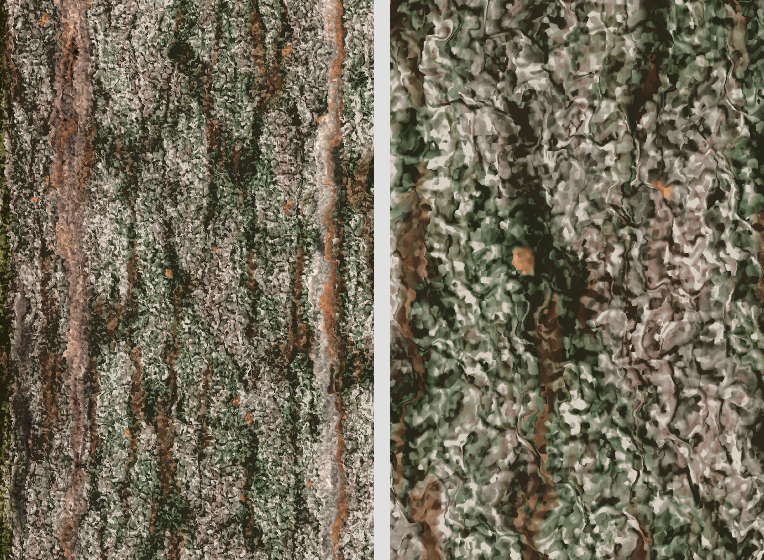
Left, the full canvas; right, a detail of the centre.
Give the GLSL for this texture, as a Shadertoy shader.

```glsl
// Old tree bark: mossy cracked plates, dark furrows and two bare fibrous strips.
#define PLATE_SCALE vec2(9.0, 1.7)
#define SPLIT_SCALE vec2(21.0, 5.0)
#define BLOCK_SCALE vec2(46.0, 31.0)
#define GRAIN_SCALE vec2(128.0, 112.0)
#define FIBRE_SCALE vec2(100.0, 11.0)
#define FURROW_WIDTH 0.20
#define FURROW_DEPTH 0.36
#define GRAIN_CONTRAST 0.42
#define RELIEF_LIGHT 0.38
#define MOSS_AMOUNT 0.85
#define BRIGHTNESS 0.545

const vec3 DARK = vec3(0.17, 0.15, 0.11);
const vec3 SHADE = vec3(0.29, 0.29, 0.22);
const vec3 GREY = vec3(0.47, 0.45, 0.39);
const vec3 PALE = vec3(0.61, 0.58, 0.53);
const vec3 LIGHT = vec3(0.84, 0.82, 0.78);
const vec3 RUST = vec3(0.52, 0.34, 0.22);
const vec3 WOOD = vec3(0.56, 0.45, 0.39);

float ramp(float a, float b, float x) { return smoothstep(a, b, x); }

float hash(vec2 p) {
  vec3 q = fract(p.xyx * 0.1031);
  q += dot(q, q.yzx + 33.33);
  return fract((q.x + q.y) * q.z);
}

// Cellular noise: blended value, border distance, cell id, centre distance
vec4 cells(vec2 p) {
  float near = 9.0, second = 9.0, id = 0.0, sum = 0.0, weight = 0.0;
  for (int j = -1; j <= 1; j++)
  for (int i = -1; i <= 1; i++) {
    vec2 cell = floor(p) + vec2(i, j);
    vec2 centre = cell + 0.1 + 0.8 * vec2(hash(cell), hash(cell + 57.3));
    float value = hash(cell + 121.7), d = distance(p, centre);
    float w = exp(-12.0 * d * d);
    sum += w * value;
    weight += w;
    if (d < near) { second = near; near = d; id = value; }
    else second = min(second, d);
  }
  return vec4(sum / weight, second - near, id, near);
}

// Sideways sway from layered sines
float sway(float y) {
  return 0.5 * sin(y * 5.0 + 1.0) + 0.3 * sin(y * 13.0) + 0.2 * sin(y * 31.0 + 2.0);
}

// Soft band: 1 inside, 0 outside
float band(float x, float halfWidth, float soft) {
  return 1.0 - ramp(halfWidth - soft, halfWidth + soft, abs(x));
}

// Surface height from ridges, cracked blocks and grains
float height(vec2 p) {
  return 0.35 * ramp(0.0, 0.3, cells(p * BLOCK_SCALE).y)
    + 0.5 * cells(p * GRAIN_SCALE).x + 0.4 * ramp(0.0, 0.4, cells(p * SPLIT_SCALE).y);
}

vec3 barkColour(float t) {
  vec3 c = mix(DARK, SHADE, ramp(0.10, 0.30, t));
  c = mix(c, GREY, ramp(0.27, 0.47, t));
  c = mix(c, PALE, ramp(0.44, 0.64, t));
  return mix(c, LIGHT, ramp(0.62, 0.90, t));
}

void mainImage(out vec4 fragColor, in vec2 fragCoord) {
  vec2 p = fragCoord / iResolution.x;
  float jag = cells(p * vec2(38.0, 30.0)).x - 0.5;
  float fine = cells(p * vec2(215.0, 185.0)).x - 0.5;
  vec2 w = p + vec2(0.014 * sway(p.y + 0.6 * p.x) + 0.016 * jag + 0.006 * fine, 0.02 * jag);

  // Noise layers
  float patches = cells(w * vec2(8.0, 3.5) + 4.0).x;
  float lumps = cells(w * vec2(27.0, 10.0) + 17.0).x - 0.5;
  float tufts = cells(w * vec2(19.0, 11.0) + 41.0).x;
  float grain = cells(w * GRAIN_SCALE).x - 0.5;
  float fibre = cells(w * FIBRE_SCALE + 31.0).x - 0.5;
  float crack = 1.0 - ramp(0.0, 0.2, cells(w * BLOCK_SCALE).y);
  float lit = height(w) - height(w + vec2(0.003, 0.004));

  // Swelling furrows, thin splits and slanted lens-shaped slits
  float swell = FURROW_WIDTH * mix(0.2, 1.5, ramp(0.2, 0.75, patches));
  float furrow = 1.0 - ramp(0.25 * swell, swell, cells(w * PLATE_SCALE).y);
  float split = band(cells(w * SPLIT_SCALE).y, 0.09, 0.08) * ramp(0.4, 0.6, tufts);
  vec4 lens = cells(vec2(w.x + 0.22 * w.y, w.y) * vec2(15.0, 4.5) + 63.0);
  float slit = ramp(0.72, 0.76, lens.z) * band(lens.w, 0.17, 0.07);

  // Bark tone: rough centre, dim left side, streaked right side
  float left = 1.0 - ramp(0.03, 0.17, p.x), right = ramp(0.91, 0.96, p.x);
  float tone = BRIGHTNESS + GRAIN_CONTRAST * grain + 0.32 * fine + 0.2 * lumps
    + RELIEF_LIGHT * lit - 0.15 * crack + 0.3 * (0.4 + left + right) * fibre;
  tone += 0.06 * right - 0.11 * left + 0.07 * band(p.x - 0.31, 0.06, 0.05);
  tone += 0.10 * band(p.x - 0.845, 0.025, 0.025) * ramp(1.2, 0.7, p.y);
  tone -= max(FURROW_DEPTH * max(furrow, slit * (1.0 - right)), 0.2 * split);
  vec3 colour = barkColour(tone);

  // Ragged moss tufts, warm dry bark, olive left edge
  float moss = MOSS_AMOUNT * ramp(0.35, 0.75, 0.5 * (patches + tufts + fine));
  moss *= ramp(0.2, 0.32, p.x) * (1.0 - ramp(0.55, 0.8, tone));
  float dry = ramp(-0.05, 0.2, fibre) * (1.0 - ramp(0.5, 0.7, tone));
  colour *= mix(vec3(1.01, 0.99, 0.98), vec3(1.14, 0.99, 0.98), dry);
  colour *= mix(vec3(1.0), vec3(0.80, 0.97, 0.84), moss);
  colour *= mix(vec3(0.76, 0.78, 0.48), vec3(1.0), ramp(0.0, 0.045, p.x + 0.05 * fibre));

  // Rusty furrow wood and rare fresh chips
  float exposed = furrow * ramp(0.0, 0.25, fibre) * ramp(0.5, 0.7, patches);
  colour = mix(colour, RUST * (0.9 + 0.8 * grain), 0.55 * exposed);
  vec4 chip = cells(w * vec2(26.0, 20.0) + 9.0);
  float chipMask = ramp(0.982, 0.988, chip.z) * band(chip.w, 0.25, 0.07);
  colour = mix(colour, RUST * (1.4 + fine), 0.75 * chipMask);

  // Left bare strip, widening upward
  float fibreTone = 0.95 + 0.7 * fibre + 0.4 * grain + 0.35 * (fine + lumps) + 0.25 * (lit - split);
  float ragged = 0.026 * fibre + 0.016 * lumps;
  float x = w.x - 0.194 - 0.008 * sin(p.y * 5.0) + ragged;
  float size = mix(0.015, 0.045, ramp(0.1, 1.15, p.y));
  float core = band(x + 0.2 * size, 0.4 * size, 0.012) * ramp(0.3, 0.6, tufts);
  colour = mix(colour, mix(WOOD, RUST, 0.8 * core) * fibreTone, 0.9 * band(x, size, 0.008));

  // Right bare strip: pale inner bark, rust core, broken dark lip
  x = w.x - 0.882 - 0.010 * sin(p.y * 4.0 - 4.2) + ragged;
  vec3 inner = vec3(0.75, 0.69, 0.64) * (0.45 + 0.6 * fibreTone);
  colour = mix(colour, inner, 0.8 * band(x + 0.006, 0.025, 0.010));
  size = 0.008 + 0.005 * sin(p.y * 17.0) * sin(p.y * 7.0 + 1.0);
  colour = mix(colour, RUST * (0.35 + 0.85 * fibreTone), 0.9 * band(x - 0.010, size, 0.005));
  float lip = band(x - 0.023, 0.005, 0.005) * ramp(-0.2, 0.1, lumps);
  colour = mix(colour, DARK, 0.8 * max(lip, slit * band(x, 0.04, 0.01)));

  // Deep crevice low on the left
  float crevice = band(w.x - 0.062 + ragged, 0.013, 0.008) * band(p.y - 0.42, 0.34, 0.08);
  colour = mix(colour, WOOD * (0.5 + 0.5 * fibre + 0.2 * fine), 0.8 * crevice);

  fragColor = vec4(clamp(colour, 0.0, 1.0), 1.0);
}
```
